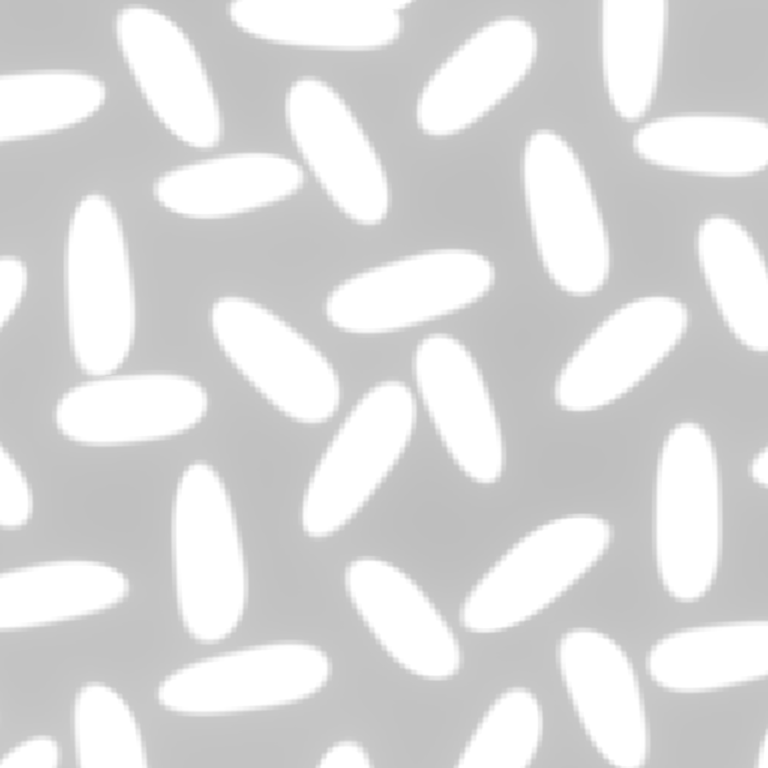
Write a three.js fragment shader that draws this texture.

```glsl
varying vec2 vUv;

#define CELL 0.2
#define HALF_LENGTH 0.101
#define HALF_WIDTH 0.0385
#define FIELD_TILT -0.42
#define ANGLE_SPREAD 1.15
#define JITTER 0.34
#define EDGE_SOFTNESS 0.007
#define GLOW_RADIUS 0.024
#define BLOCKS 128.0
#define GREY_BASE 0.753
#define GREY_GLOW 0.031
#define SEED 7.3

vec2 hash2(vec2 p) {
  vec3 q = fract(vec3(p.xyx) * vec3(0.1031, 0.1030, 0.0973) + SEED * 0.137);
  q += dot(q, q.yzx + 33.33);
  return fract((q.xx + q.yz) * q.zy);
}

float valueNoise(vec2 p) {
  vec2 i = floor(p);
  vec2 f = fract(p);
  f = f * f * (3.0 - 2.0 * f);
  float low = mix(hash2(i).x, hash2(i + vec2(1.0, 0.0)).x, f.x);
  float high = mix(hash2(i + vec2(0.0, 1.0)).x, hash2(i + 1.0).x, f.x);
  return mix(low, high, f.y);
}

mat2 rotation(float angle) {
  float c = cos(angle);
  float s = sin(angle);
  return mat2(c, s, -s, c);
}

// Approximate distance to a blunt, tapered grain lying along x
float grainDistance(vec2 p, vec2 halfSize, float slant, float taper) {
  p.x += slant * p.y;
  halfSize.y *= 1.0 + taper * clamp(p.x / halfSize.x, -1.0, 1.0);
  vec2 q = abs(p) / halfSize;
  float radius = sqrt(q.x * q.x * q.x + q.y * q.y);
  vec2 slope = vec2(1.5 * q.x * q.x, q.y) / (halfSize * max(radius, 0.001));
  return (radius - 1.0) / max(length(slope), 0.001);
}

// Nearest grain distance in x, summed glow in y
vec2 grainField(vec2 p) {
  vec2 home = floor(p / CELL);
  float nearest = 1.0;
  float glow = 0.0;
  for (int j = -1; j <= 1; j++) {
    for (int i = -1; i <= 1; i++) {
      vec2 cell = home + vec2(float(i), float(j));
      vec2 place = hash2(cell + 40.0) - 0.5;
      vec2 size = hash2(cell + 91.0) - 0.5;
      vec2 form = hash2(cell + 153.0) - 0.5;
      float turn = hash2(cell + 217.0).x - 0.5;

      // Neighbouring cells alternate direction so grains rarely collide
      float angle = mod(cell.x + cell.y, 2.0) * 1.5708 + turn * ANGLE_SPREAD;
      vec2 centre = (cell + 0.5 + place * JITTER) * CELL;
      vec2 local = (p - centre) * rotation(angle);
      vec2 halfSize = vec2(HALF_LENGTH, HALF_WIDTH) * (1.0 + size * vec2(0.26, 0.16));

      float d = grainDistance(local, halfSize, form.x * 1.3, form.y * 0.4);
      nearest = min(nearest, d);
      glow += exp(-max(d, 0.0) / GLOW_RADIUS);
    }
  }
  return vec2(nearest, glow);
}

void main() {
  // Softly stepped coordinates give the coarse, slightly blocky outline
  vec2 grid = vUv * BLOCKS;
  vec2 p = (floor(grid) + smoothstep(0.15, 0.85, fract(grid))) / BLOCKS;

  vec2 field = grainField(rotation(FIELD_TILT) * (p - 0.5) + 4.0);

  // Grey ground, lighter between close grains
  float shade = (valueNoise(vUv * 3.0 + 11.0) - 0.5) * 0.025;
  float ground = GREY_BASE + GREY_GLOW * min(field.y, 2.0) + shade;

  float cover = 1.0 - smoothstep(-EDGE_SOFTNESS * 0.7, EDGE_SOFTNESS * 1.3, field.x);
  gl_FragColor = vec4(vec3(mix(ground, 1.0, cover)), 1.0);
}
```
